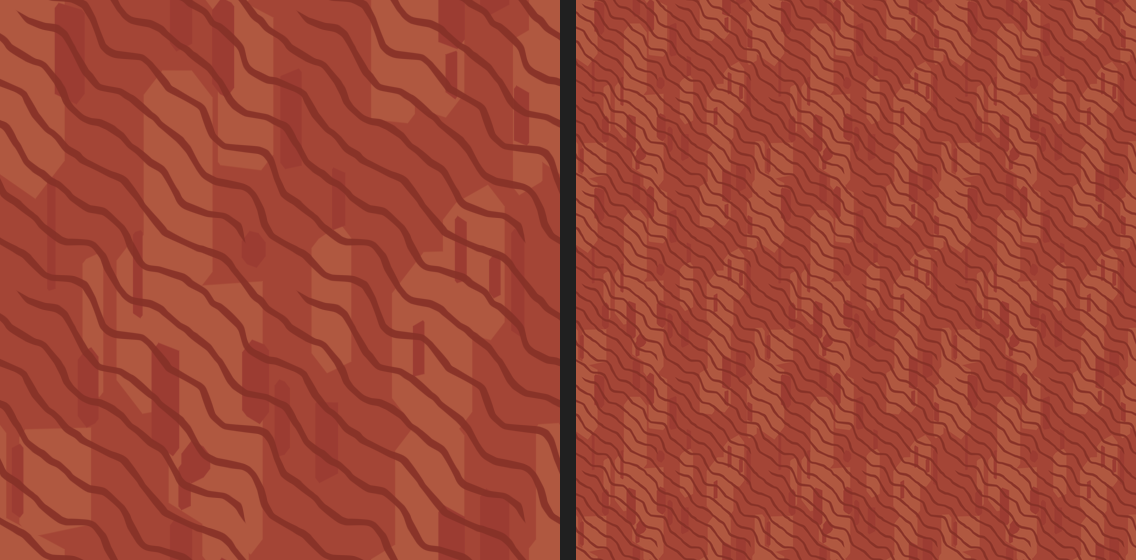
Left, the tile; right, the same tile 3 across and 3 down.
Write a WebGL 1 fragment shader that draws this pattern.

```glsl
precision highp float;

uniform vec2 u_resolution;

#define BASE_COLOR vec3(0.645, 0.272, 0.210)
#define LIGHT_COLOR vec3(0.690, 0.345, 0.250)
#define DARK_COLOR vec3(0.612, 0.234, 0.198)
#define LINE_COLOR vec3(0.525, 0.190, 0.152)
#define LINE_OPACITY 0.9
#define LINE_HALF_WIDTH 0.0061
#define LINE_REPEATS 2.0
#define LINE_WINDING vec2(5.0, 6.0)
#define GAP_CENTER vec2(0.97, 0.05)
#define GAP_HALF_LENGTH 0.11
#define PINCH 0.3

const float TAU = 6.2831853;

vec4 hash4(vec2 p) {
  float n = sin(dot(p, vec2(12.99, 78.23))) * 437.58;
  return fract(n * vec4(1.0, 17.3, 39.7, 71.9));
}

// Triangle wave with slightly rounded corners
float bend(float x) {
  return asin(0.985 * sin(TAU * x)) / 1.5708;
}

// Whole values of the phase are the line centers; q is centered on the gap
float linePhase(vec2 q) {
  float phase = dot(q, LINE_WINDING);
  phase += 0.20 * bend(dot(q, vec2(2.0, -1.0)) + 0.13);
  phase += 0.11 * bend(dot(q, vec2(3.0, -2.0)) + 0.62);
  phase += 0.07 * bend(dot(q, vec2(4.0, -1.0)) + 0.35);
  phase += 0.04 * bend(dot(q, vec2(1.0, -5.0)) + 0.80);
  return phase + PINCH * phase * exp(-24.0 * dot(q, q));
}

// Coverage of the winding lines, one of them broken by a tapered gap
float lines(vec2 p, float aa) {
  vec2 q = fract(p * LINE_REPEATS - GAP_CENTER + 0.5) - 0.5;
  vec2 e = vec2(0.002, 0.0);
  float phase = linePhase(q);
  vec2 slope = vec2(linePhase(q + e.xy), linePhase(q + e.yx)) - phase;
  float index = floor(phase + 0.5);
  float dist = abs(phase - index) * e.x / (length(slope) * LINE_REPEATS);

  float width = LINE_HALF_WIDTH * (1.0 + 0.12 * sin(TAU * dot(q, vec2(3.0, -4.0))));
  if (index == 0.0) {
    float along = abs(dot(q, normalize(vec2(LINE_WINDING.y, -LINE_WINDING.x))));
    width *= smoothstep(GAP_HALF_LENGTH, GAP_HALF_LENGTH + 0.08, along);
  }
  return smoothstep(aa, -aa, dist - width) * smoothstep(0.0, aa, width);
}

// Coverage of upright slabs with slanted, chamfered ends, one per wrapped cell
float slabs(vec2 p, vec2 grid, vec2 minHalf, vec2 maxHalf, float seed, float aa) {
  float nearest = 1.0;
  for (int j = -1; j <= 1; j++) {
    for (int i = -1; i <= 1; i++) {
      vec2 cell = floor(p * grid) + vec2(float(i), float(j));
      vec2 id = mod(cell, grid) + seed;
      vec4 place = hash4(id);
      vec4 shape = hash4(id + 31.7);
      vec2 d = p - (cell + place.xy) / grid;
      vec2 halfSize = mix(minHalf, maxHalf, place.zw);
      float slant = (d.y > 0.0 ? shape.x : shape.y) * 1.6 - 0.8;
      float side = abs(d.x) - halfSize.x;
      float end = (abs(d.y - slant * d.x) - halfSize.y) * 0.8;
      float reach = halfSize.y + halfSize.x * (0.4 + shape.z);
      float corner = (abs(d.x + 0.4 * halfSize.x * (shape.w - 0.5)) * 1.3 + abs(d.y) - reach) * 0.6;
      nearest = min(nearest, max(max(side, end), corner));
    }
  }
  return smoothstep(aa, -aa, nearest);
}

void main() {
  vec2 p = gl_FragCoord.xy / u_resolution;
  float aa = 0.8 / min(u_resolution.x, u_resolution.y);

  // Flat slabs behind
  float light = slabs(p, vec2(5.0, 3.0), vec2(0.016, 0.07), vec2(0.088, 0.23), 3.0, aa);
  float dark = slabs(p, vec2(6.0, 4.0), vec2(0.006, 0.03), vec2(0.028, 0.10), 57.0, aa);
  vec3 color = mix(BASE_COLOR, LIGHT_COLOR, light);
  color = mix(color, DARK_COLOR, dark);

  // Lines on top
  color = mix(color, LINE_COLOR, LINE_OPACITY * lines(p, aa));
  gl_FragColor = vec4(color, 1.0);
}
```
